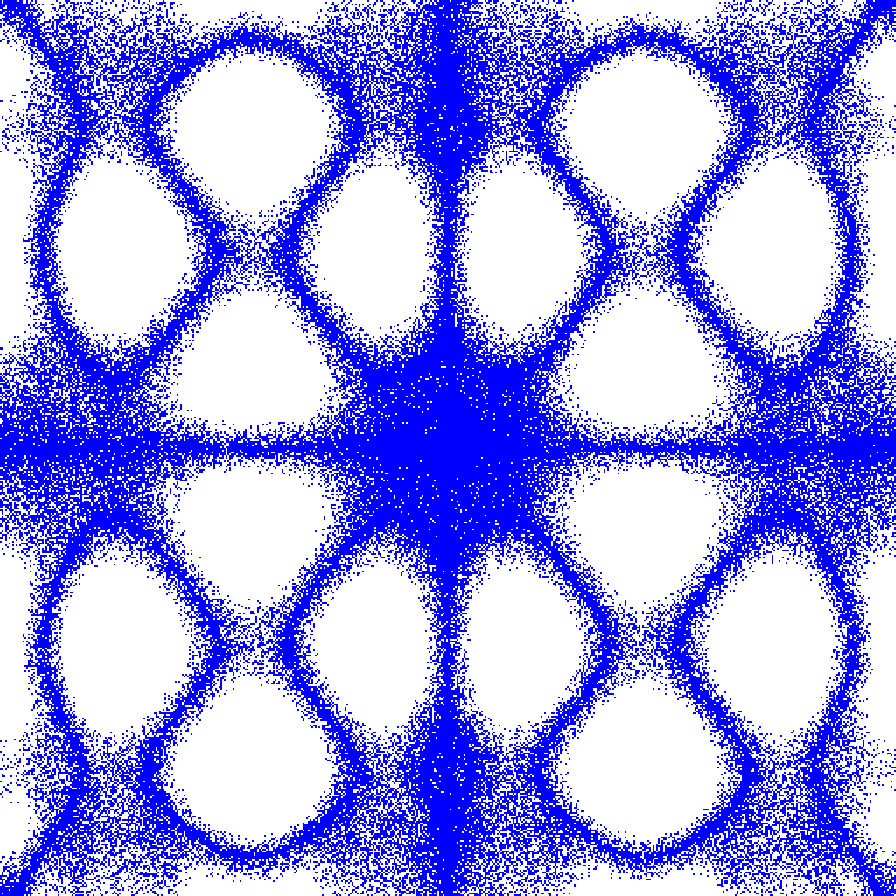
Write a Shadertoy shader that draws this pattern.

```glsl
float hash(vec2 p) {
    vec3 q = fract(p.xyx * 0.1031);
    q += dot(q, q.yzx + 33.33);
    return fract((q.x + q.y) * q.z);
}

float square(float v) { return v * v; }

// Layered wave along x, rising towards the side edges
float waveX(float x) {
    return cos(10.14 * (x - 0.4375)) + min(55.0 * square(max(x - 0.79, 0.0)), 1.5);
}

// Flatter wave along y, sinking at the middle and rising at the top
float waveY(float y) {
    return 0.78 * cos(10.14 * (y - 0.4375)) - 0.08
         + 11.8 * square(max(y - 0.625, 0.0))
         - 21.9 * square(max(0.234 - y, 0.0));
}

// Implicit field whose zero set holds both axes and the looping curves
float field(vec2 q) {
    float u = waveX(q.x);
    float v = waveY(q.y);
    float f = v - u;

    // Soften the outer channels so that they stay lightly speckled
    if (f > 0.0) {
        float channel = mix(0.21, 1.0, smoothstep(-0.5, 1.0, u));
        f *= mix(1.0, channel, smoothstep(0.70, 0.86, q.y));
    } else {
        float channel = mix(0.26, 1.0, smoothstep(-1.0, 0.5, v));
        f *= mix(1.0, channel, smoothstep(0.80, 0.90, q.x));
    }

    // Broaden the bands near the borders and fill the core
    f *= mix(1.0, 0.5, smoothstep(0.75, 0.95, q.x));
    f *= mix(1.0, 0.7, smoothstep(0.80, 0.95, q.y));
    f *= mix(0.12, 1.0, smoothstep(0.08, 0.34, length(q * vec2(1.0, 1.2))));
    return f * tanh(q.x * 9.5) * tanh(q.y * 4.8);
}

void mainImage(out vec4 fragColor, in vec2 fragCoord) {
    const float grains = 512.0;
    vec2 cell = floor(fragCoord / iResolution.xy * grains);
    vec2 mirrored = abs((cell + 0.5) / grains - 0.5) * 2.0;

    // Each grain is inked with a chance that falls away from the zero set
    float chance = pow(max(1.0 - abs(field(mirrored)) / 0.65, 0.0), 1.35);
    float ink = hash(cell + 7.0) < chance ? 1.0 : 0.0;

    vec3 paper = vec3(1.0);
    vec3 blue = vec3(0.0, 0.0, 1.0);
    fragColor = vec4(mix(paper, blue, ink), 1.0);
}
```
